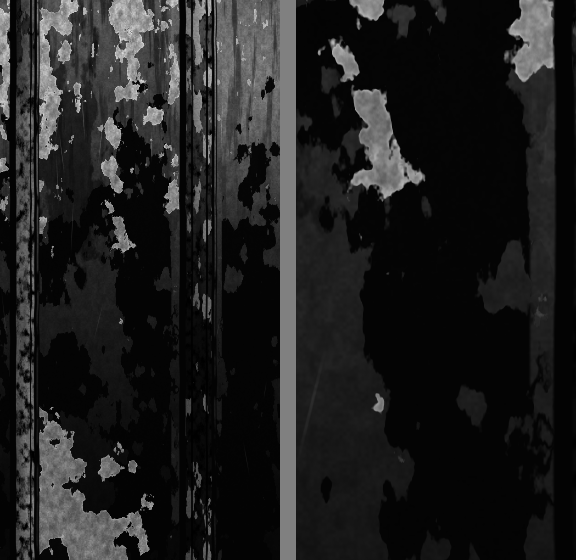
Left, the full canvas; right, a detail of the centre.
Give the GLSL for this texture, as a Shadertoy shader.

```glsl
// Weathered black paint on a panelled metal door with two upright mouldings.
// Ellipse fields roughened by fractal noise place peeled and bare patches;
// chips, scratches, streaks and grain are layered on top in neutral grey.

#define LIGHT_TOP 0.30    // panel brightness gained toward the top
#define BLACK 0.012       // tone of peeled paint and grooves
#define BARE_TONE 0.46    // tone of exposed metal
#define PEEL_ROUGH 0.26   // raggedness of black patches
#define BARE_ROUGH 0.22   // raggedness of bare patches
#define GROOVE 0.023      // groove width beside a moulding
#define EDGE 0.0025       // softness of straight edges
#define SCRATCHES 22
#define PATCHES 11

// Patches: centre xy, radius xy, on a canvas 1 wide and 2 high
const vec4 PEELED[PATCHES] = vec4[PATCHES](
    vec4(.52, 1.17, .11, .38), vec4(.55, .74, .10, .34), vec4(.22, 1.10, .08, .15),
    vec4(.34, 1.23, .07, .06), vec4(.24, .66, .11, .15), vec4(.90, .78, .12, .46),
    vec4(.93, 1.38, .05, .17), vec4(.87, .30, .14, .40), vec4(.52, .20, .13, .32),
    vec4(.01, .75, .03, .45), vec4(.82, 1.15, .03, .10));
const vec4 BARE[PATCHES] = vec4[PATCHES](
    vec4(.45, 2.02, .075, .28), vec4(.19, .20, .09, .24), vec4(.33, .05, .13, .12),
    vec4(.36, .31, .035, .05), vec4(.50, .06, .025, .10), vec4(.535, 1.59, .025, .05),
    vec4(.41, 1.38, .012, .09), vec4(.155, 1.75, .022, .20), vec4(.23, 1.92, .015, .09),
    vec4(.0, 1.83, .035, .25), vec4(.62, 1.85, .022, .30));

float hash(vec2 p) {
    vec3 a = fract(p.xyx * .1031);
    a += dot(a, a.yzx + 33.33);
    return fract((a.x + a.y) * a.z);
}

float noise(vec2 p) {
    vec2 i = floor(p), f = fract(p);
    f = f * f * (3. - 2. * f);
    return mix(mix(hash(i), hash(i + vec2(1, 0)), f.x),
               mix(hash(i + vec2(0, 1)), hash(i + vec2(1, 1)), f.x), f.y);
}

float fbm(vec2 p) {
    float sum = 0., amp = .5;
    for (int i = 0; i < 5; i++) {
        sum += amp * noise(p);
        p = p * 2.03 + 17.3;
        amp *= .5;
    }
    return sum / .97;
}

float band(float x, float lo, float hi) {
    return smoothstep(-EDGE, EDGE, x - lo) * smoothstep(-EDGE, EDGE, hi - x);
}

// Approximate signed distance to the union of patches, positive inside
float patchField(vec2 q, vec4 shapes[PATCHES]) {
    float field = -1.;
    for (int i = 0; i < PATCHES; i++) {
        vec4 s = shapes[i];
        field = max(field, (1. - length((q - s.xy) / s.zw)) * s.z);
    }
    return field;
}

// Thin, slightly tilted strokes, more frequent high up
float scratches(vec2 q) {
    float ink = 0.;
    for (int i = 0; i < SCRATCHES; i++) {
        float k = float(i);
        vec2 d = q - vec2(hash(vec2(k, 3.)), 2. * sqrt(hash(vec2(k, 9.))));
        d.x -= d.y * (hash(vec2(k, 5.)) - .4) * .5;
        float reach = .03 + .1 * hash(vec2(k, 7.));
        ink = max(ink, smoothstep(.003, .0005, abs(d.x)) * smoothstep(reach, 0., abs(d.y)));
    }
    return ink;
}

void mainImage(out vec4 fragColor, in vec2 fragCoord) {
    vec2 q = fragCoord / iResolution.xy * vec2(1, 2);
    float h = q.y * .5;
    float high = smoothstep(.35, 1., h);
    float ragged = fbm(q * vec2(24, 13)) - .5;
    float mottle = fbm(q * vec2(65, 42) + 8.);
    float streak = fbm(q * vec2(55, 5) + 31.);
    float rightPanel = step(.75, q.x);

    // Painted panels: lit from above, stained and streaked
    float tone = .025 + LIGHT_TOP * pow(h, 1.6);
    tone += rightPanel * .18 * smoothstep(.55, .84, h) * smoothstep(1.1, .85, h);
    float stain = (1. - length((q - vec2(.25, 1.38)) / vec2(.11, .42))) * .11 + .18 * ragged;
    tone *= 1. - .5 * smoothstep(-.012, .012, stain);
    tone *= 1. - .5 * smoothstep(.48, .7, streak) * high;
    tone *= .75 + .5 * mottle;

    // Peeled black areas
    float peel = smoothstep(-.006, .006, patchField(q, PEELED) + PEEL_ROUGH * ragged);
    tone = mix(tone, BLACK, peel * .96);

    // Worn paint along the panel edges
    float rim = band(q.x, .612, .642) + band(q.x, .77, .792);
    float rimWear = smoothstep(-.03, .04, ragged + .28 * (h - .4));
    tone = mix(tone, .12 + .3 * high, rim * rimWear * .8);

    // Bare metal with pale borders, then loose chips and scratches
    float bareField = patchField(q, BARE) + BARE_ROUGH * (fbm(q * vec2(21, 15) + 60.) - .5);
    float bare = smoothstep(-.004, .004, bareField);
    float border = smoothstep(.016, .002, bareField);
    float metal = (BARE_TONE + .2 * high) * (.55 + .75 * mottle) + .12 * border;
    tone = mix(tone, metal, bare);
    float chip = smoothstep(.0, .05, fbm(q * vec2(46, 24) + 90.) - mix(.82, .72, high) + .06 * rim);
    tone = mix(tone, .2 + .5 * high, chip * (1. - .7 * peel));
    tone += scratches(q) * (.05 + .12 * high) * (1. - bare);

    // Mouldings: black trough, worn bead, bright lip on the right
    for (int i = 0; i < 2; i++) {
        float second = float(i);
        float halfWidth = mix(.032, .046, second);
        float d = q.x - mix(.09, .71, second) + .003 * (noise(vec2(q.y * 14., second)) - .5);
        tone = mix(tone, BLACK, band(d, -halfWidth - GROOVE, halfWidth + GROOVE * .8));
        float lip = band(d, halfWidth + .009, halfWidth + .015);
        tone += lip * (.08 + .4 * high) * smoothstep(-.12, .1, ragged + .2 * high);

        float dulled = mix(.40 - .25 * smoothstep(.74, .92, h), .04 + .24 * high, second);
        float bead = dulled * smoothstep(.2, .62, mottle) * (.65 + .7 * streak);
        float flake = fbm(q * vec2(34, 11) + 140.) + .1 * high + .07 * smoothstep(.25, .1, h);
        bead = mix(bead, .36 + .26 * high, smoothstep(.62, .67, flake) * (.35 + .6 * second));
        float ridge = d / halfWidth;
        bead *= 1. - .9 * band(ridge * .1, .055, .07) - .85 * second * band(ridge * .1, -.06, -.045);
        bead *= .75 + .35 * smoothstep(-1., .9, ridge);
        tone = mix(tone, bead, band(d, -halfWidth, halfWidth));
    }

    // Fine grain
    tone *= .9 + .2 * noise(q * 230.);
    fragColor = vec4(vec3(clamp(tone, 0., 1.)), 1.);
}
```
